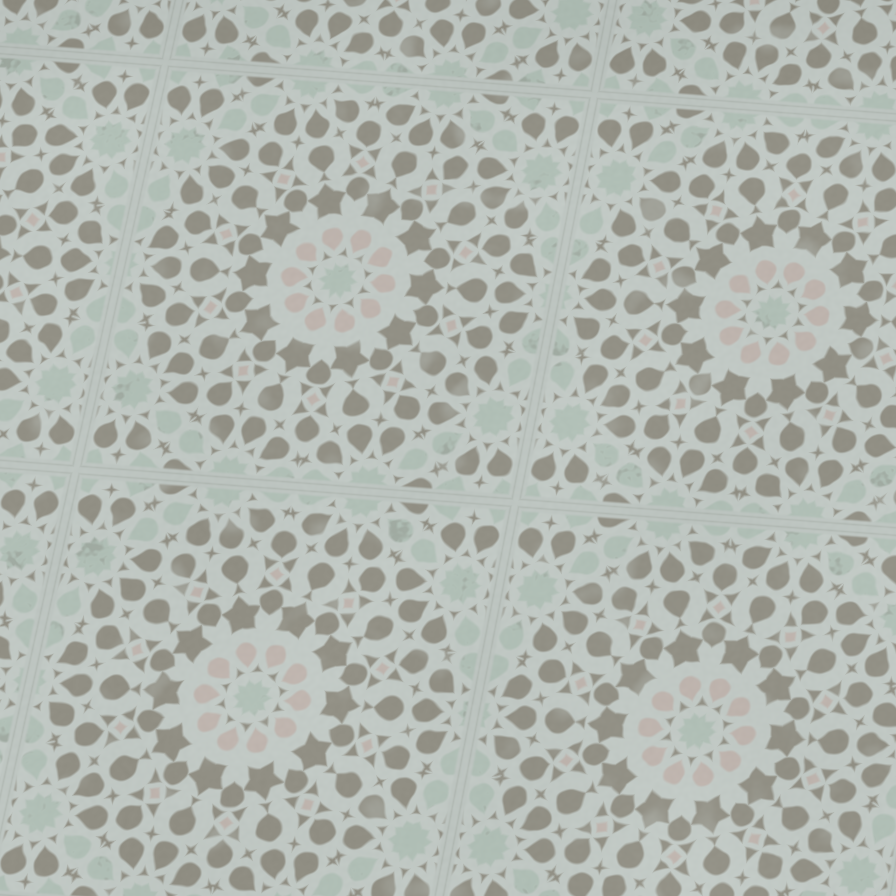
A Shadertoy shader for this pattern:

```glsl
// Worn ceramic tiles with tenfold star-and-petal strapwork, seen at a slight tilt.

const float PI = 3.14159265;
const float ROSETTE_RADIUS = 0.51;   // distance of the outer rosettes from the tile centre

const vec3 GLAZE = vec3(0.755, 0.785, 0.768);
const vec3 BROWN = vec3(0.555, 0.545, 0.500);
const vec3 MINT  = vec3(0.690, 0.748, 0.712);
const vec3 PINK  = vec3(0.745, 0.705, 0.680);
const vec3 GRIME = vec3(0.580, 0.610, 0.575);

vec2 hash2(vec2 p) {
    vec3 q = fract(p.xyx * vec3(0.1031, 0.1030, 0.0973));
    q += dot(q, q.yzx + 33.33);
    return fract((q.xx + q.yz) * q.zy);
}

float cornerSlope(vec2 cell, vec2 offset) {
    return dot(hash2(cell + offset) * 2.0 - 1.0, fract(cell) - offset);
}

float gradientNoise(vec2 p) {
    vec2 i = floor(p), f = fract(p);
    vec2 u = f * f * f * (f * (f * 6.0 - 15.0) + 10.0);
    vec4 s;
    for (int k = 0; k < 4; k++) {
        vec2 o = vec2(k & 1, k >> 1);
        s[k] = dot(hash2(i + o + 50.0) * 2.0 - 1.0, f - o);
    }
    return mix(mix(s.x, s.y, u.x), mix(s.z, s.w, u.x), u.y);
}

vec2 rotate(vec2 p, float a) {
    float c = cos(a), s = sin(a);
    return vec2(c * p.x - s * p.y, s * p.x + c * p.y);
}

// Mirrors the plane into one wedge with angles 0 to PI / n
vec2 polarFold(vec2 p, float n) {
    float wedge = 2.0 * PI / n;
    float a = atan(p.y, p.x + 1e-6);
    a = abs(a - wedge * floor(a / wedge + 0.5));
    return length(p) * vec2(cos(a), sin(a));
}

float star(vec2 p, float n, float outer, float inner) {
    vec2 q = polarFold(p, n), tip = vec2(outer, 0.0);
    vec2 edge = inner * vec2(cos(PI / n), sin(PI / n)) - tip;
    return dot(q - tip, normalize(vec2(edge.y, -edge.x)));
}

// Round at +x, tapering to a tip at -x
float petal(vec2 p, float radius, float taper) {
    p = vec2(-p.x, abs(p.y));
    vec2 n = vec2(1.0 / taper, sqrt(1.0 - 1.0 / (taper * taper)));
    return dot(p, vec2(n.y, -n.x)) > 0.0 ? dot(p, n) - radius : length(p) - radius;
}

float cover(float d, float soft) {
    return 1.0 - smoothstep(-soft, soft, d);
}

// Tile coordinates under perspective; tile centres lie on integers
vec2 tilePlane(vec2 uv) {
    const float recede = 0.0241;
    vec2 across = vec2(0.4844, -0.0365), up = vec2(0.1031, 0.4715);
    return inverse(mat2(across, up - recede * uv)) * (uv - vec2(0.3776, 0.6875));
}

// Distances to the brown, mint and pink inlays
vec3 inlays(vec2 p) {
    vec2 axis = polarFold(p, 10.0);
    vec2 between = rotate(axis, -PI / 10.0);
    vec2 local = axis - vec2(ROSETTE_RADIUS, 0.0);
    vec2 ring = polarFold(local, 10.0);
    vec2 gap = rotate(ring, -PI / 10.0);

    // Central medallion
    float pink = petal(axis - vec2(0.108, 0.0), 0.023, 1.5);
    float mint = star(p, 10.0, 0.043, 0.031);
    float brown = star(between - vec2(0.066, 0.0), 3.0, 0.011, 0.005);

    // Star and drop cells around it
    brown = min(brown, star(axis - vec2(0.197, 0.0), 5.0, 0.046, 0.029));
    brown = min(brown, petal(between - vec2(0.228, 0.0), 0.026, 1.25));
    brown = min(brown, star(axis - vec2(0.258, 0.0), 3.0, 0.014, 0.006));
    brown = min(brown, petal(axis - vec2(0.312, 0.0), 0.029, 1.35));
    brown = min(brown, petal(between - vec2(0.365, 0.0), 0.028, 1.3));

    // Small framed squares
    vec2 square = between - vec2(0.291, 0.0);
    float frame = star(square, 4.0, 0.035, 0.0247);
    brown = min(brown, max(star(rotate(square, PI / 4.0), 4.0, 0.054, 0.025), -frame));
    pink = min(pink, star(square, 4.0, 0.015, 0.0106));

    // Outer rosettes: two mint petals each, the rest brown
    float leaf = petal(ring - vec2(0.122, 0.0), 0.027, 1.6);
    float turn = abs(atan(local.y, local.x + 1e-6)) / PI;
    if (turn > 0.5 && turn < 0.7) mint = min(mint, leaf);
    else brown = min(brown, leaf);
    mint = min(mint, star(local, 10.0, 0.047, 0.036));
    brown = min(brown, star(gap - vec2(0.070, 0.0), 3.0, 0.011, 0.005));
    brown = min(brown, star(gap - vec2(0.158, 0.0), 4.0, 0.014, 0.006));
    if (local.x > 0.0) mint = min(mint, petal(ring - vec2(0.2, 0.0), 0.032, 1.4));
    return vec3(brown, mint, pink);
}

void mainImage(out vec4 fragColor, in vec2 fragCoord) {
    vec2 uv = fragCoord / iResolution.xy;
    vec2 plane = tilePlane(uv);
    vec2 tile = floor(plane + 0.5), p = plane - tile;
    float soft = max(0.004, 2.0 / min(iResolution.x, iResolution.y));

    // Uneven hand-cut edges and patchy wear
    vec2 wobble = vec2(gradientNoise(plane * 32.0), gradientNoise(plane * 32.0 + 17.0));
    float wear = gradientNoise(plane * 11.0 + 5.0);
    float grain = gradientNoise(plane * 70.0);
    vec3 d = inlays(p + 0.006 * wobble);

    float fade = 0.06 + 0.3 * smoothstep(0.1, 0.5, wear) + 0.04 * hash2(tile + 9.0).x;
    vec3 mintGlaze = mix(MINT, GRIME, 0.6 * smoothstep(0.2, 0.5, wear + 0.5 * grain));
    vec3 color = GLAZE;
    color = mix(color, mix(BROWN, GLAZE, fade), cover(d.x, soft));
    color = mix(color, mintGlaze, cover(d.y, soft));
    color = mix(color, PINK, cover(d.z, soft));

    // Raised joints with a fine groove on either side
    float edge = 0.5 - max(abs(p.x), abs(p.y));
    color = mix(color, GLAZE - 0.015, cover(edge - 0.019, soft));
    color = mix(color, GRIME, 0.4 * cover(abs(edge - 0.009) - 0.001, soft));

    // Broad tone shifts and glaze grain
    color += 0.018 * gradientNoise(plane * 2.5) + 0.012 * grain;
    color -= 0.02 * smoothstep(0.85, 1.0, uv.y);
    fragColor = vec4(color, 1.0);
}
```
